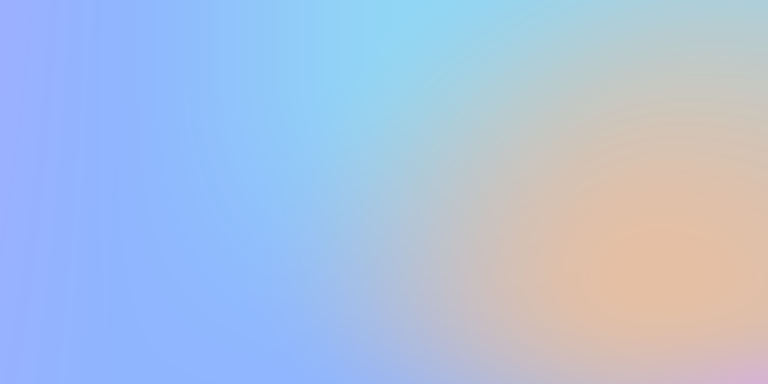
Give the GLSL for this background, as a Shadertoy shader.

```glsl
// A soft pastel backdrop: blue on the left, cyan along the top, a broad
// peach glow at the lower right and a touch of pink in its corner.
// Each colour is blended over the last with a smooth analytic weight.

const vec3 BLUE       = vec3(0.56, 0.71, 1.00);
const vec3 PERIWINKLE = vec3(0.64, 0.68, 1.00);
const vec3 CYAN       = vec3(0.57, 0.84, 0.96);
const vec3 PEACH      = vec3(0.90, 0.75, 0.64);
const vec3 PINK       = vec3(0.88, 0.67, 0.88);

// Gaussian spot with a separate falloff rate along each axis.
float softSpot(vec2 p, vec2 center, vec2 falloff) {
    vec2 d = p - center;
    return exp(-dot(falloff, d * d));
}

// Rounded glow whose falloff differs on each side of its center;
// bend shifts it to the right as the height departs from the center.
float bentGlow(vec2 p, vec2 center, vec2 falloffLow, vec2 falloffHigh, float bend) {
    vec2 d = p - center;
    d.x -= bend * d.y * d.y;
    vec2 falloff = mix(falloffLow, falloffHigh, step(0.0, d));
    float fade = max(1.0 - dot(falloff, d * d), 0.0);
    return fade * fade;
}

vec3 backdrop(vec2 p) {
    // Periwinkle margin, a little weaker toward the bottom
    float margin = (1.0 - smoothstep(-0.15, 0.22, p.x)) * mix(0.6, 1.0, p.y);
    vec3 color = mix(BLUE, PERIWINKLE, margin);

    // Cyan rising toward the top and the right
    float sky = smoothstep(0.1, 0.55, p.x) * smoothstep(-0.1, 0.8, p.y);
    color = mix(color, CYAN, sky);

    // Warm glow
    float warmth = bentGlow(p, vec2(0.85, 0.27), vec2(3.4, 2.2), vec2(1.4, 0.78), 0.2);
    color = mix(color, PEACH, warmth);

    // Pink corner
    float blush = 0.75 * softSpot(p, vec2(1.05, -0.04), vec2(40.0, 90.0));
    return mix(color, PINK, blush);
}

void mainImage(out vec4 fragColor, in vec2 fragCoord) {
    vec2 uv = fragCoord / iResolution.xy;
    fragColor = vec4(backdrop(uv), 1.0);
}
```
